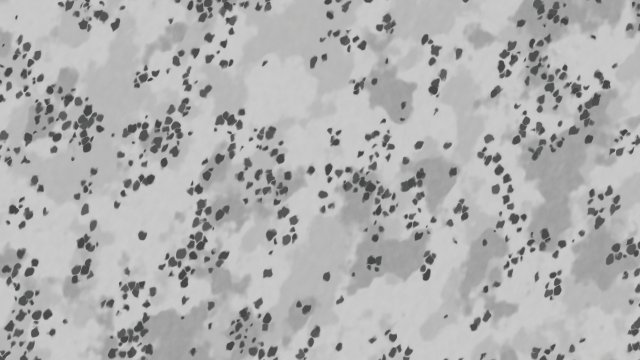
This texture is drawn by a WebGL 2 fragment shader. Its source:

```glsl
#version 300 es
precision highp float;
// Pale polished granite: soft grey patches under clustered dark mineral grains.

uniform vec2 u_resolution;
out vec4 fragColor;

// Tones
const vec3 PALE = vec3(0.787, 0.787, 0.786);
const vec3 SOFT_GREY = vec3(0.722, 0.722, 0.721);
const vec3 MID_GREY = vec3(0.635, 0.636, 0.636);
const vec3 DARK = vec3(0.262, 0.264, 0.265);

// Lengths are in canvas heights, frequencies per canvas height
const float GRAIN_ANGLE = 1.1;      // direction of the long axis
const float STRETCH = 1.14;         // elongation along that axis
const float SOFT_FREQ = 11.0;
const float MID_FREQ = 9.0;
const float MOTTLE_FREQ = 60.0;
const float MOTTLE_DEPTH = 0.035;
const float CLUSTER_FREQ = 13.0;
const float CELL = 0.022;           // spacing of possible dark grains
const float RADIUS_MIN = 0.0035;
const float RADIUS_MAX = 0.0135;
const float CHANCE_SPARSE = 0.035;
const float CHANCE_DENSE = 0.60;
const float WARP_FREQ = 85.0;
const float WARP_SIZE = 0.010;      // raggedness of the grain outlines
const float EDGE = 0.0036;          // softness of the grain outlines

float hash(vec2 p) {
    return fract(sin(dot(p, vec2(127.1, 311.7))) * 43758.5453);
}

float valueNoise(vec2 p) {
    vec2 cell = floor(p);
    vec2 f = fract(p);
    f = f * f * (3.0 - 2.0 * f);
    float low = mix(hash(cell), hash(cell + vec2(1.0, 0.0)), f.x);
    float high = mix(hash(cell + vec2(0.0, 1.0)), hash(cell + vec2(1.0)), f.x);
    return mix(low, high, f.y);
}

float fbm(vec2 p) {
    float sum = 0.0;
    float weight = 0.533;
    for (int octave = 0; octave < 4; octave++) {
        sum += weight * valueNoise(p);
        p = mat2(1.6, 1.2, -1.2, 1.6) * p + 17.3;
        weight *= 0.5;
    }
    return sum;
}

// Coverage by dark grains: x is the grain itself, y a faint halo around it
vec2 darkGrains(vec2 p, float edge) {
    vec2 warp = vec2(valueNoise(p * WARP_FREQ), valueNoise(p * WARP_FREQ + 41.7));
    p += (warp - 0.5) * WARP_SIZE;
    vec2 home = floor(p / CELL);
    vec2 cover = vec2(0.0);
    for (int y = -1; y <= 1; y++) {
        for (int x = -1; x <= 1; x++) {
            vec2 id = home + vec2(x, y);
            vec2 jitter = vec2(hash(id + 3.1), hash(id + 7.7));
            vec2 center = (id + jitter) * CELL;
            float cluster = smoothstep(0.5, 0.75, valueNoise(center * CLUSTER_FREQ));
            float chance = mix(CHANCE_SPARSE, CHANCE_DENSE, cluster);
            float present = step(hash(id + 19.3), chance);
            float radius = mix(RADIUS_MIN, RADIUS_MAX, hash(id + 29.9));
            float strength = mix(0.76, 1.0, hash(id + 53.5));
            float d = length(p - center) - radius;
            float grain = strength * (1.0 - smoothstep(-edge, edge, d));
            float halo = 1.0 - smoothstep(0.0, 0.009, d);
            cover = max(cover, present * vec2(grain, halo));
        }
    }
    return cover;
}

void main() {
    vec2 uv = gl_FragCoord.xy / u_resolution.y;

    // Align with the grain direction and stretch along it
    float c = cos(GRAIN_ANGLE);
    float s = sin(GRAIN_ANGLE);
    vec2 p = vec2(c * uv.x + s * uv.y, c * uv.y - s * uv.x);
    p = p * vec2(1.0 / STRETCH, STRETCH) + 5.0;

    // Cloudy ground and ragged grey patches
    float soft = smoothstep(0.47, 0.61, fbm(p * SOFT_FREQ));
    float mid = smoothstep(0.57, 0.68, fbm(p * MID_FREQ + 63.0));
    vec3 color = mix(PALE, SOFT_GREY, soft);
    color = mix(color, MID_GREY, mid);
    color += (fbm(p * MOTTLE_FREQ) - 0.5) * MOTTLE_DEPTH * (1.0 + mid);

    // Dark grains on top
    vec2 grains = darkGrains(p, max(EDGE, 0.8 / u_resolution.y));
    color = mix(color, MID_GREY, 0.2 * grains.y);
    color = mix(color, DARK, grains.x);

    fragColor = vec4(color, 1.0);
}
```
